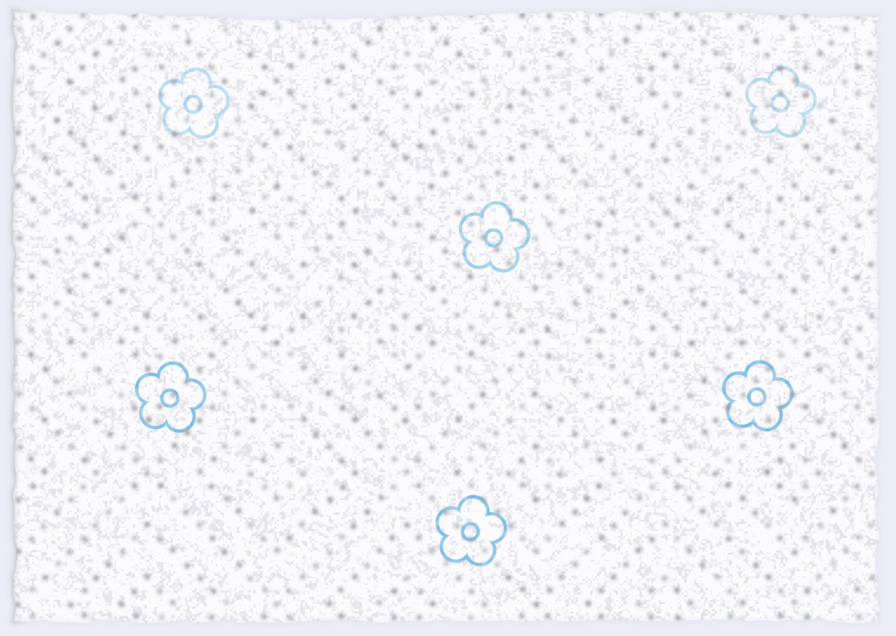
This texture is drawn by a Shadertoy shader. Its source:

```glsl
const vec3 WHITE = vec3(0.985, 0.985, 0.992);
const vec3 SHADE = vec3(0.895, 0.895, 0.920);
const vec3 PIT = vec3(0.610, 0.620, 0.645);
const vec3 BACKDROP = vec3(0.925, 0.932, 0.970);
const vec3 INK = vec3(0.450, 0.725, 0.880);

// Lengths are fractions of the canvas height
const vec2 DOT_STEP = vec2(0.02030, 0.02055);
const vec2 DIAMOND_CENTRE = vec2(0.639, 0.462);
const float DIAMOND_DOTS = 10.0;
const float PIT_SIZE = 0.0053;
const float PUFF_SIZE = 0.0095;
const float JITTER = 0.0022;

const vec2 FLOWER_ORIGIN = vec2(0.267, 0.374);
const mat2 FLOWER_CELL = mat2(0.923, 0.002, 0.0365, 0.462);
const vec2 SECOND_FLOWER = vec2(0.530, 0.543);
const float PETAL_REACH = 0.0325;
const float PETAL_RADIUS = 0.0230;
const float PETAL_TURN = 0.17;
const float EYE_RADIUS = 0.0125;
const float LINE_HALF = 0.0027;

const vec2 SHEET_MIN = vec2(0.022, 0.023);
const vec2 SHEET_MAX = vec2(1.380, 0.976);
const float TAU = 6.28319;

float hash(vec2 p) {
    return fract(sin(dot(p, vec2(127.1, 311.7))) * 43758.5);
}

float noise(vec2 p) {
    vec2 i = floor(p), f = fract(p);
    f = f * f * (3.0 - 2.0 * f);
    return mix(mix(hash(i), hash(i + vec2(1, 0)), f.x),
               mix(hash(i + vec2(0, 1)), hash(i + 1.0), f.x), f.y);
}

float bell(vec2 d, float size) {
    return exp(-dot(d, d) / (size * size));
}

// Pits on every other ring of nested diamonds; x = pit depth, y = raised puff
vec2 emboss(vec2 p) {
    vec2 q = (p - DIAMOND_CENTRE) / DOT_STEP;
    vec2 nearest = round(vec2(q.x + q.y, q.x - q.y) * 0.5);
    vec2 relief = vec2(0.0);
    for (int j = -1; j <= 1; j++)
    for (int i = -1; i <= 1; i++) {
        vec2 k = nearest + vec2(i, j);
        vec2 r = abs(mod(k + DIAMOND_DOTS * 0.5, DIAMOND_DOTS) - DIAMOND_DOTS * 0.5);
        if (mod(max(r.x, r.y), 2.0) < 0.5) continue;
        vec2 centre = DIAMOND_CENTRE + vec2(k.x + k.y, k.x - k.y) * DOT_STEP;
        centre += JITTER * (vec2(hash(k), hash(k + 37.0)) - 0.5) * 2.0;
        vec2 d = p - centre;
        float depth = mix(0.50, 1.0, hash(k + 71.0));
        relief.x += depth * bell(d, PIT_SIZE);
        relief.y += bell(d + vec2(0.006, 0.009), PUFF_SIZE);
    }
    return relief;
}

// Distance to the outline of five merged petals and a round eye
float flowerLine(vec2 d) {
    float sector = TAU / 5.0;
    float angle = atan(d.y, d.x) - PETAL_TURN;
    angle -= sector * round(angle / sector);
    vec2 folded = length(d) * vec2(cos(angle), sin(angle));
    float petals = abs(length(folded - vec2(PETAL_REACH, 0.0)) - PETAL_RADIUS);
    // Drop the inner arcs hidden by neighbouring petals
    if (length(d) < PETAL_REACH) petals = max(petals, PETAL_REACH - length(d));
    return min(petals, abs(length(d) - EYE_RADIUS));
}

float flowers(vec2 p, float px) {
    float ink = 0.0;
    for (int i = 0; i < 2; i++) {
        vec2 origin = FLOWER_ORIGIN + FLOWER_CELL * SECOND_FLOWER * float(i);
        vec2 cell = round(inverse(FLOWER_CELL) * (p - origin));
        vec2 centre = origin + FLOWER_CELL * cell;
        float line = flowerLine(p - centre);
        float strength = mix(1.0, 0.55, smoothstep(0.40, 0.85, centre.y));
        ink += strength * (1.0 - smoothstep(LINE_HALF - px, LINE_HALF + px, line));
    }
    return ink * mix(0.60, 1.0, noise(p * 130.0));
}

// Positive inside the sheet, with uneven cut edges
float sheetDistance(vec2 p) {
    float ragged = 0.007 * (noise(p * 45.0) - 0.5);
    float top = SHEET_MAX.y + 0.006 * cos(p.x * 6.0 + 0.2);
    vec2 low = p - SHEET_MIN;
    vec2 high = vec2(SHEET_MAX.x, top) - p;
    return min(min(low.x, low.y), min(high.x, high.y)) + ragged;
}

void mainImage(out vec4 fragColor, in vec2 fragCoord) {
    float px = 1.0 / iResolution.y;
    vec2 p = fragCoord * px;

    // Fibrous paper, lighter where it puffs up
    vec2 relief = emboss(p);
    float grain = 0.55 * noise(p * 270.0) + 0.45 * noise(p * 115.0 + 9.0);
    vec3 color = mix(SHADE, WHITE, smoothstep(0.22, 0.56, grain + 0.22 * relief.y));
    color = mix(color, INK, flowers(p, px));
    color = mix(color, PIT, 0.80 * min(relief.x, 1.0));

    // Sheet border and its shadow, deepest on the left
    float edge = sheetDistance(p);
    float side = 1.0 - smoothstep(0.02, 0.05, p.x);
    float shadow = exp(-abs(edge) / 0.004) * mix(0.10, 0.40, side);
    color = mix(BACKDROP, color, smoothstep(-px, px, edge));
    color = mix(color, PIT, shadow);
    fragColor = vec4(color, 1.0);
}
```
